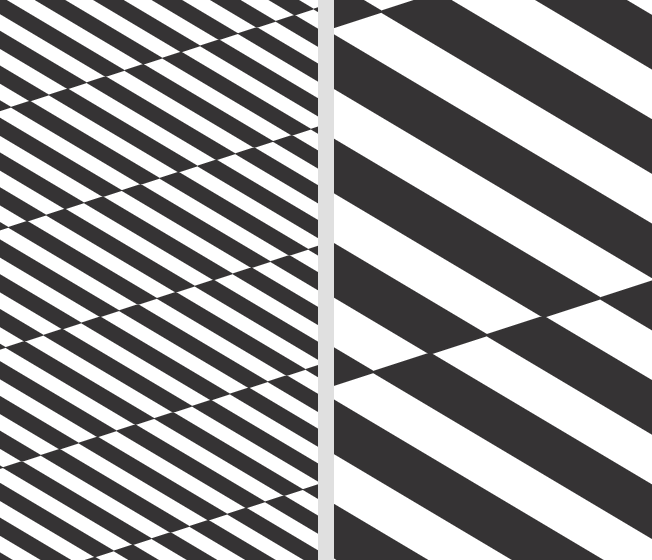
Left: the whole. Right: its middle third, enlarged.
This pattern is drawn by a WebGL 1 fragment shader. Its source:

```glsl
precision highp float;

uniform vec2 u_resolution;

// Lengths are in canvas heights, measured down from the upper left corner.
const float STRIPE_SLOPE  = 0.595;    // stripes fall to the right
const float STRIPE_PITCH  = 0.03105;  // vertical step from edge to edge
const float STRIPE_OFFSET = 0.1798;
const float FAULT_SLOPE   = -0.3245;  // fault lines rise to the right
const float FAULT_PITCH   = 0.21296;  // vertical step from fault to fault
const float FAULT_OFFSET  = -0.0151;
const float INK_SPREAD    = 0.00065;  // outward growth of the dark shapes

const vec3 INK   = vec3(0.208, 0.200, 0.203);
const vec3 PAPER = vec3(1.0);

// Signed distance to the nearest of many parallel lines;
// the sign alternates from one gap to the next.
float alternatingBands(vec2 p, float slope, float pitch, float offset) {
  float t = p.y - slope * p.x - offset;
  float wave = abs(mod(t - 0.5 * pitch, 2.0 * pitch) - pitch) - 0.5 * pitch;
  return wave * inversesqrt(1.0 + slope * slope);
}

// Skewed checker: positive where both band signs agree.
float checkerDistance(float a, float b) {
  return sign(a * b) * min(abs(a), abs(b));
}

void main() {
  float pixel = 1.0 / u_resolution.y;
  vec2 p = vec2(gl_FragCoord.x, u_resolution.y - gl_FragCoord.y) * pixel;

  // Each fault swaps dark and light along the continuous stripes.
  float stripe = alternatingBands(p, STRIPE_SLOPE, STRIPE_PITCH, STRIPE_OFFSET);
  float fault = alternatingBands(p, FAULT_SLOPE, FAULT_PITCH, FAULT_OFFSET);
  float ink = checkerDistance(stripe, fault) + INK_SPREAD;

  // One pixel wide edge smoothing.
  float coverage = clamp(ink / pixel + 0.5, 0.0, 1.0);
  gl_FragColor = vec4(mix(PAPER, INK, coverage), 1.0);
}
```
